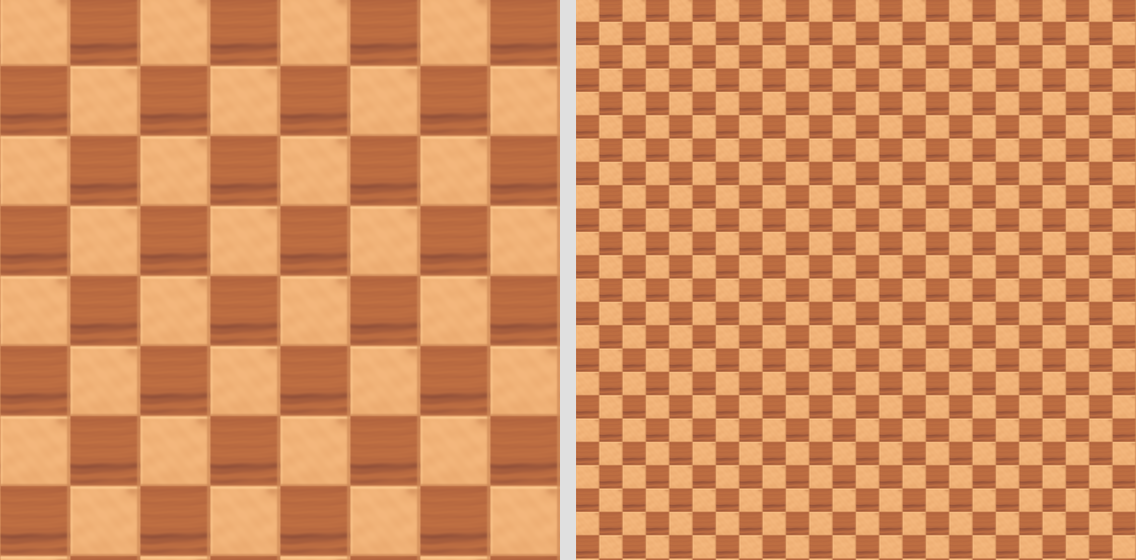
Left: one tile. Right: repeated 3 by 3.
This pattern is drawn by a WebGL 1 fragment shader. Its source:

```glsl
precision highp float;

uniform vec2 u_resolution;

#define SQUARES 8.0
#define ROW_SHIFT 0.0625
#define EDGE_SOFT 0.016
#define SEAM_WIDTH 0.034
#define MAPLE vec3(0.955, 0.715, 0.485)
#define MAPLE_SHADE vec3(0.91, 0.65, 0.42)
#define MAPLE_GLINT vec3(0.99, 0.80, 0.57)
#define CHERRY vec3(0.76, 0.445, 0.262)
#define CHERRY_SHADE vec3(0.69, 0.385, 0.242)
#define STREAK vec3(0.56, 0.305, 0.22)
#define SEAM vec3(0.81, 0.54, 0.34)

const float PI = 3.14159265;

// Soft bump of height one around a center
float bump(float x, float center, float width) {
  float d = (x - center) / width;
  return exp(-d * d);
}

// Square wave with smoothed flips at whole numbers
vec2 softSquareWave(vec2 x, float softness) {
  return clamp(sin(PI * x) / (PI * softness), -1.0, 1.0);
}

// Dark wood: fine horizontal grain with two sagging streaks
vec3 cherryWood(vec2 p) {
  float y = p.y + 0.014 * sin(4.0 * p.x + 0.7) + 0.006 * sin(11.0 * p.x);
  float grain = 0.5 * sin(35.0 * y + 1.2 * sin(3.0 * p.x))
              + 0.3 * sin(67.0 * y + 2.5 * p.x)
              + 0.2 * sin(109.0 * y - 3.0 * p.x);
  float shade = 0.36 + 0.3 * grain + 0.35 * smoothstep(0.72, 1.0, p.y);
  vec3 wood = mix(CHERRY, CHERRY_SHADE, clamp(shade, 0.0, 1.0));

  float mainStreak = bump(y, 0.285, 0.045) * (0.72 + 0.16 * sin(5.0 * p.x + 0.4));
  float fork = bump(y, 0.20 + 0.05 * p.x, 0.035) * 0.38;
  float lowStreak = bump(y, 0.07, 0.04) * (0.42 + 0.12 * sin(7.0 * p.x));
  return mix(wood, STREAK, clamp(mainStreak + fork + lowStreak, 0.0, 0.9));
}

// Light wood: faint mottling, a smudged corner and a glint on two sides
vec3 mapleWood(vec2 p) {
  float mottle = sin(13.0 * p.x + 2.0 * sin(9.0 * p.y))
               + sin(21.0 * p.y - 5.0 * p.x + 1.0)
               + 0.6 * sin(31.0 * p.x + 27.0 * p.y);
  float lowShade = 0.22 * (1.0 - smoothstep(0.05, 0.45, p.y));
  float shade = clamp(0.2 + 0.12 * mottle + lowShade, 0.0, 1.0);
  vec3 wood = mix(MAPLE, MAPLE_SHADE, shade);

  float smudge = bump(p.x, 0.9, 0.12) * bump(p.y, 0.93, 0.07);
  wood = mix(wood, SEAM, 0.6 * smudge);
  float glint = max(bump(p.y, 0.97, 0.018), 0.5 * bump(p.x, 0.025, 0.018));
  return mix(wood, MAPLE_GLINT, 0.8 * glint);
}

void main() {
  vec2 grid = gl_FragCoord.xy / u_resolution * SQUARES;
  grid.y -= ROW_SHIFT;
  vec2 p = fract(grid);

  // Checker of the two woods
  float pixel = SQUARES / min(u_resolution.x, u_resolution.y);
  vec2 wave = softSquareWave(grid, max(EDGE_SOFT, 0.7 * pixel));
  float dark = 0.5 + 0.5 * wave.x * wave.y;
  vec3 color = mix(mapleWood(p), cherryWood(p), dark);

  // Glue seam along the right side, thin shadow along the bottom
  float seam = bump(p.x, 0.975, 0.6 * SEAM_WIDTH);
  color = mix(color, SEAM, seam * mix(0.7, 0.75, dark));
  float foot = bump(p.y, 0.012, 0.5 * SEAM_WIDTH);
  color = mix(color, SEAM, foot * mix(0.6, 0.25, dark));

  gl_FragColor = vec4(color, 1.0);
}
```
